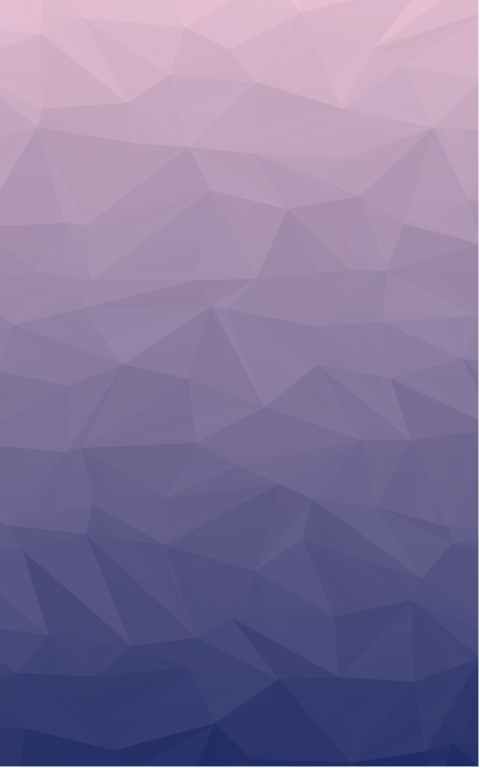
Reproduce this background procedurally as a Shadertoy shader.

```glsl
// Low-poly dusk backdrop: a navy to pink vertical gradient cut into flat facets.
// A jittered grid of wide cells is triangulated; each facet takes nearly all its
// tone from the height of its centre. A hairline white margin ends the sheet.

const float ROWS = 13.0;
const vec2 CELL = vec2(1.25, 1.0);

vec2 hash22(vec2 p) {
    vec3 q = fract(p.xyx * vec3(0.1031, 0.1030, 0.0973));
    q += dot(q, q.yzx + 33.33);
    return fract((q.xx + q.yz) * q.zy);
}

float cross2(vec2 a, vec2 b) { return a.x * b.y - a.y * b.x; }

// Twice the signed area, positive when counter-clockwise
float area(vec2 a, vec2 b, vec2 c) { return cross2(b - a, c - a); }

// Signed distance to the line a-b, positive on its left
float lineDist(vec2 p, vec2 a, vec2 b) {
    return cross2(b - a, p - a) / length(b - a);
}

// Smooth step across a border, one pixel wide
float coverage(float dist, float pixel) { return clamp(dist / pixel + 0.5, 0.0, 1.0); }

// Mesh corner, kept inside its own cell so that quads never cross
vec2 corner(vec2 cell) {
    return CELL * (cell + 0.04 + 0.92 * hash22(cell + 19.0));
}

vec3 duskGradient(float height) {
    return mix(vec3(0.145, 0.19, 0.41), vec3(0.885, 0.735, 0.81), height);
}

// Facet colour in rgb, smooth coverage in a
vec4 facet(vec2 p, vec2 a, vec2 b, vec2 c, float pixel) {
    float inside = min(lineDist(p, a, b), min(lineDist(p, b, c), lineDist(p, c, a)));

    vec2 centre = (a + b + c) / 3.0;
    vec2 rnd = hash22(floor(centre * 64.0) + 300.0);
    vec3 color = duskGradient(mix(p.y, centre.y, 0.85) / ROWS);

    // Random shade, and a sliver fanned out from one corner
    float shade = (rnd.x - 0.5) * 0.032;
    float start = 0.1 + 0.6 * rnd.y;
    float sliver = coverage(lineDist(p, a, mix(b, c, start)), pixel)
                 - coverage(lineDist(p, a, mix(b, c, start + 0.25)), pixel);
    shade += 0.016 * (rnd.y - 0.5) * sliver;

    return vec4(color + shade, 1.0) * coverage(inside, pixel);
}

void mainImage(out vec4 fragColor, in vec2 fragCoord) {
    float pixel = ROWS / iResolution.y;
    vec2 p = fragCoord * pixel;
    vec4 sum = vec4(0.0);

    // Only four quads of the mesh can reach this point
    for (int j = -1; j <= 0; j++)
    for (int i = -1; i <= 0; i++) {
        vec2 cell = floor(p / CELL) + vec2(i, j);
        vec2 a = corner(cell);
        vec2 b = corner(cell + vec2(1, 0));
        vec2 c = corner(cell + vec2(1, 1));
        vec2 d = corner(cell + vec2(0, 1));

        // Split along the diagonal that gives the fuller triangles
        bool rising = min(area(a, b, c), area(a, c, d)) > min(area(a, b, d), area(b, c, d));
        if (rising) {
            sum += facet(p, a, b, c, pixel) + facet(p, c, d, a, pixel);
        } else {
            sum += facet(p, d, a, b, pixel) + facet(p, b, c, d, pixel);
        }
    }
    vec3 color = sum.rgb / max(sum.a, 0.001);

    // White margin along the right and bottom borders
    vec2 sheet = iResolution.xy / iResolution.y;
    vec2 uv = fragCoord / iResolution.y;
    float border = min(sheet.x - 0.002 - uv.x, uv.y - 0.002);
    color = mix(vec3(1.0), color, coverage(border, 1.0 / iResolution.y));

    fragColor = vec4(color, 1.0);
}
```
